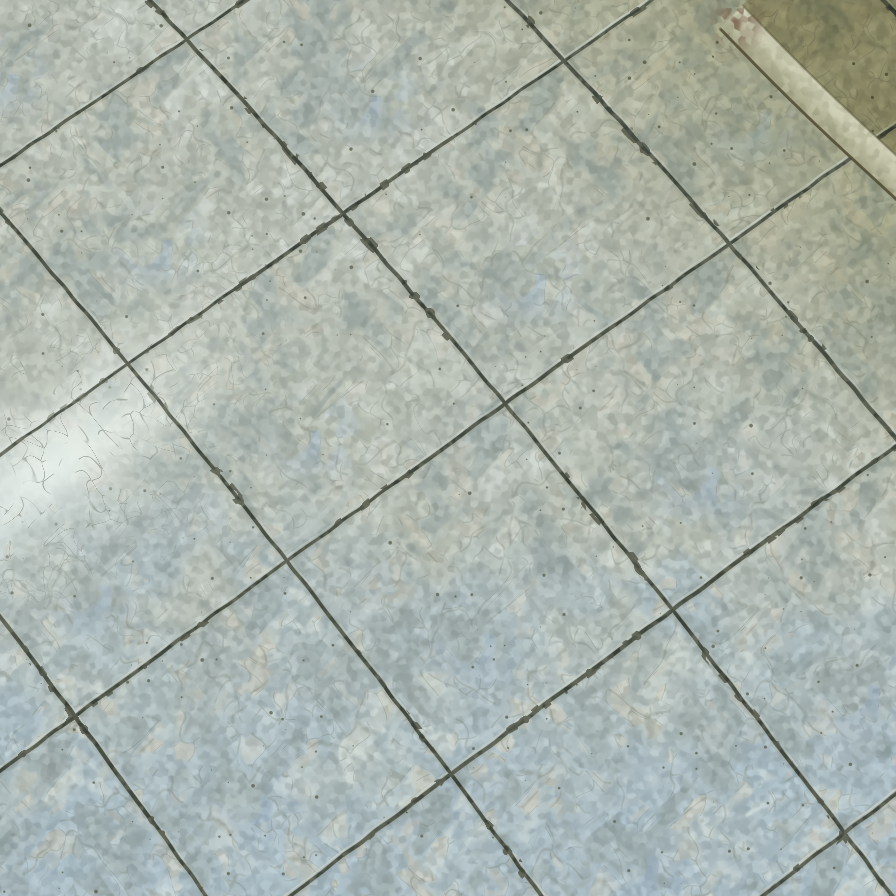
Reproduce this texture procedurally as a WebGL 2 fragment shader.

```glsl
#version 300 es
precision highp float;
uniform vec2 u_resolution;
out vec4 fragColor;

vec2 hash2(vec2 p) {
  vec3 q = fract(p.xyx * vec3(0.1031, 0.1030, 0.0973));
  q += dot(q, q.yzx + 33.33);
  return fract((q.xx + q.yz) * q.zy);
}

// Cellular noise: x = blended cell value, y = nearest distance, z = border gap
vec3 cells(vec2 p) {
  vec2 base = floor(p), f = p - base;
  float sum = 0.0, total = 0.0, near = 9.0, second = 9.0;
  for (int y = -1; y <= 1; y++)
    for (int x = -1; x <= 1; x++) {
      vec2 o = vec2(x, y);
      float d = length(o + hash2(base + o) - f);
      float w = exp(-7.0 * d * d);
      sum += w * hash2(base + o + 71.0).x;
      total += w;
      second = min(second, max(near, d));
      near = min(near, d);
    }
  return vec3(sum / total, near, second - near);
}

// Layered sines that bend the print into marble
vec2 warp(vec2 p) {
  p += 0.012 * sin(p.yx * 37.0 + vec2(0.0, 2.1));
  p += 0.006 * sin(p.yx * 83.0 + vec2(1.3, 4.0));
  return p + 0.003 * sin(p.yx * 191.0 + vec2(3.7, 0.6));
}

// Canvas to tile units, undoing the gentle bend of the grid
vec2 tileSpace(vec2 p, mat2 axes) {
  mat2 inverseAxes = inverse(axes);
  vec2 t = inverseAxes * p;
  for (int k = 0; k < 5; k++) {
    vec2 bend = t.x * t.x * vec2(0.0033, 0.0013)
              + t.y * t.y * vec2(0.0029, -0.0091)
              + t.x * t.y * vec2(0.0035, 0.0078);
    t = inverseAxes * (p - bend);
  }
  return t;
}

float cover(float d, float halfWidth, float soft) {
  return 1.0 - smoothstep(halfWidth - soft, halfWidth + soft, d);
}

void main() {
  vec2 p = gl_FragCoord.xy / u_resolution;
  float soft = max(0.7 / min(u_resolution.x, u_resolution.y), 0.0008);
  mat2 axes = mat2(0.2467, 0.1771, 0.1836, -0.2214);
  vec2 t = tileSpace(p - vec2(0.5638, 0.5495), axes);
  vec2 id = floor(t), local = t - id;

  // Marbled print, nearly alike on every tile
  vec2 print = warp(axes * local + 0.012 * hash2(id) + 3.0);
  vec3 broad = cells(print * vec2(15.0, 12.0));
  vec3 small = cells(print * vec2(42.0, 34.0) + 9.0);
  float drift = cells(warp(p) * 13.0 + 40.0).x;
  float flake = cells(warp(p) * 62.0 + 20.0).x;
  float grain = cells(p * 150.0).x;
  float cloud = 0.32 * broad.x + 0.33 * small.x + 0.15 * drift + 0.2 * flake;

  vec3 color = mix(vec3(0.665, 0.735, 0.765), vec3(0.71, 0.735, 0.69),
                   smoothstep(0.0, 0.6, p.y + 0.3 * (drift - 0.5)));
  color = mix(color, vec3(0.79, 0.825, 0.80), 0.6 * smoothstep(0.52, 0.72, cloud));
  color = mix(color, vec3(0.60, 0.65, 0.64), 0.6 * (1.0 - smoothstep(0.28, 0.47, cloud)));
  color = mix(color, vec3(0.72, 0.70, 0.63), 0.4 * smoothstep(0.55, 0.8, small.x) * smoothstep(0.4, 0.7, flake));
  float bluePatch = exp(-40.0 * dot(local - vec2(0.36, 0.68), local - vec2(0.36, 0.68)));
  color = mix(color, vec3(0.62, 0.70, 0.76), 0.6 * bluePatch * smoothstep(0.25, 0.65, small.x));
  float vein = cover(broad.z, 0.03, 0.03) * smoothstep(0.4, 0.6, flake);
  float fleck = cover(small.z, 0.05, 0.05) * smoothstep(0.55, 0.75, flake);
  color = mix(color, vec3(0.53, 0.56, 0.52), 0.4 * max(vein, fleck));
  color += 0.11 * (grain - 0.5) + 0.05 * (flake - 0.5);

  // Scattered dirt specks
  vec2 speckCell = floor(p * 52.0);
  vec2 speck = hash2(speckCell + 17.0);
  float speckSize = 0.0021 * speck.x * speck.x * step(0.8, speck.y);
  float speckGap = length(fract(p * 52.0) - 0.25 - 0.5 * hash2(speckCell)) / 52.0;
  color = mix(color, vec3(0.36, 0.38, 0.31), 0.8 * cover(speckGap, speckSize, soft) * step(0.0003, speckSize));

  // Olive shade toward the upper right
  color = mix(color, color * vec3(0.87, 0.85, 0.74), smoothstep(1.3, 1.9, p.x + p.y));

  // Thin joints with a pale upper lip and small ragged chips
  vec2 joint = (fract(t + 0.5) - 0.5) * vec2(0.305, 0.288);
  joint += 0.0005 * sin(t.yx * 23.0 + 2.0 * sin(t.yx * 9.0));
  vec2 gap = abs(joint);
  float chip = smoothstep(0.66, 0.86, cells(p * 110.0 + 5.0).x) * smoothstep(0.35, 0.6, drift);
  vec2 seam = hash2(floor(t + 0.5) + 8.0);
  vec2 halfWidth = vec2(0.0018, 0.0015) + 0.0005 * seam;
  vec2 chipped = halfWidth + chip * vec2(0.0042, 0.0026);
  vec2 g = p - vec2(0.06, 0.48);
  vec2 streak = vec2(dot(g, vec2(0.812, 0.583)), dot(g, vec2(-0.583, 0.812)));
  float haze = exp(-dot(streak * vec2(4.0, 8.0), streak * vec2(4.0, 8.0)));
  float lip = max(cover(abs(joint.y + 0.0036), 0.0011, soft) * (0.35 + 0.5 * flake),
                  cover(abs(joint.x - 0.0036), 0.0009, soft) * 0.7 * flake);
  color = mix(color, vec3(0.86, 0.89, 0.87), lip);
  float rowGlow = exp(-max(-joint.y, 0.0) * 130.0) * step(joint.y, 0.0);
  color = mix(color, vec3(0.95, 0.97, 0.95), 0.75 * rowGlow * haze);
  color = mix(color, vec3(0.46, 0.49, 0.43), 0.25 * cover(min(gap.x, gap.y), 0.004, 0.003));
  float ragged = max(cover(gap.x, chipped.x, soft), cover(gap.y, chipped.y, soft));
  color = mix(color, vec3(0.34, 0.35, 0.29), 0.85 * ragged);
  float grout = max(cover(gap.x, halfWidth.x, soft), cover(gap.y, halfWidth.y, soft));
  color = mix(color, mix(vec3(0.20, 0.23, 0.20), vec3(0.40, 0.42, 0.36), grain), 0.92 * grout);

  // Glare along the tile rows, showing fine crazing
  float glare = exp(-dot(streak * vec2(6.5, 20.0), streak * vec2(6.5, 20.0)));
  float shine = (0.68 * glare + 0.2 * haze) * (1.0 - 0.8 * grout);
  color = mix(color, vec3(0.93, 0.96, 0.94), shine);
  float crazing = cover(cells(warp(p) * 46.0).z, 0.035, 0.035) * smoothstep(0.4, 0.6, flake);
  color = mix(color, vec3(0.48, 0.52, 0.48), 0.6 * crazing * haze * (1.0 - grout));

  // Pale edging strip with a darker floor behind it
  vec2 s = p - vec2(0.823, 0.974);
  float along = dot(s, vec2(0.716, -0.698));
  float across = dot(s, vec2(0.698, 0.716)) + 0.002 * sin(along * 14.0);
  float started = smoothstep(-0.012, -0.008, along);
  float behind = smoothstep(0.0, 0.02, across) * started;
  color = mix(color, color * vec3(0.84, 0.82, 0.74), behind);
  vec3 strip = mix(vec3(0.66, 0.66, 0.55), vec3(0.77, 0.77, 0.67), smoothstep(-0.015, 0.01, across));
  strip += 0.1 * (grain - 0.5);
  color = mix(color, strip, cover(abs(across), 0.018, soft) * started);
  float rim = cover(abs(across + 0.018), 0.0016, soft) + 0.5 * cover(abs(across - 0.018), 0.0012, soft);
  color = mix(color, vec3(0.30, 0.28, 0.19), 0.85 * rim * started);
  float rust = exp(-2200.0 * dot(s, s)) * smoothstep(0.4, 0.65, cells(p * 120.0 + 2.0).x);
  color = mix(color, vec3(0.42, 0.31, 0.24), 0.85 * rust);

  fragColor = vec4(clamp(color, 0.0, 1.0), 1.0);
}
```
